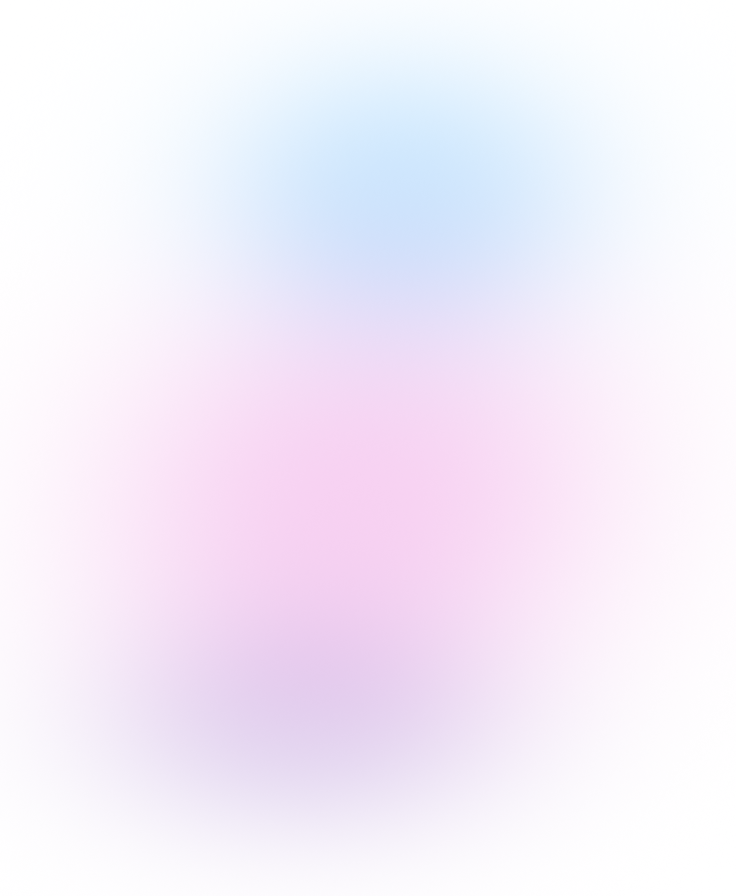
Reproduce this background procedurally as a Shadertoy shader.

```glsl
// Soft pastel glows in sky blue, pink and lavender melting into a white ground.

// Glow centres and spreads, in fractions of the canvas
const vec2 SKY_CENTER      = vec2(0.548, 0.785);
const vec2 SKY_SPREAD      = vec2(0.198, 0.117);
const vec2 PINK_CENTER     = vec2(0.482, 0.434);
const vec2 PINK_SPREAD     = vec2(0.262, 0.187);
const vec2 LAVENDER_CENTER = vec2(0.414, 0.188);
const vec2 LAVENDER_SPREAD = vec2(0.214, 0.098);

// Light each glow takes away from the ground at its core
const vec3 GROUND          = vec3(1.0);
const vec3 SKY_TINT        = vec3(0.188, 0.083, 0.004);
const vec3 PINK_TINT       = vec3(0.031, 0.178, 0.052);
const vec3 LAVENDER_TINT   = vec3(0.096, 0.110, 0.044);

const float PINK_SLANT = 0.134; // sideways lean per unit of height
const float FALLOFF    = 2.3;   // 2 is Gaussian, higher has a flatter core
const float DITHER     = 1.0 / 255.0;

// Elliptical glow: 1 at the centre, fading smoothly to 0
float glow(vec2 p, vec2 center, vec2 spread, float slant) {
    vec2 d = p - center;
    d.x -= slant * d.y;
    return exp(-0.5 * pow(length(d / spread), FALLOFF));
}

float hash(vec2 p) {
    return fract(sin(dot(p, vec2(12.99, 78.23))) * 43758.5);
}

void mainImage(out vec4 fragColor, in vec2 fragCoord) {
    vec2 uv = fragCoord / iResolution.xy;

    // Subtract the three overlapping tints
    vec3 color = GROUND;
    color -= SKY_TINT * glow(uv, SKY_CENTER, SKY_SPREAD, 0.0);
    color -= PINK_TINT * glow(uv, PINK_CENTER, PINK_SPREAD, PINK_SLANT);
    color -= LAVENDER_TINT * glow(uv, LAVENDER_CENTER, LAVENDER_SPREAD, 0.0);

    // Faint dither hides banding
    color += (hash(fragCoord) - 0.5) * DITHER;

    fragColor = vec4(clamp(color, 0.0, 1.0), 1.0);
}
```
